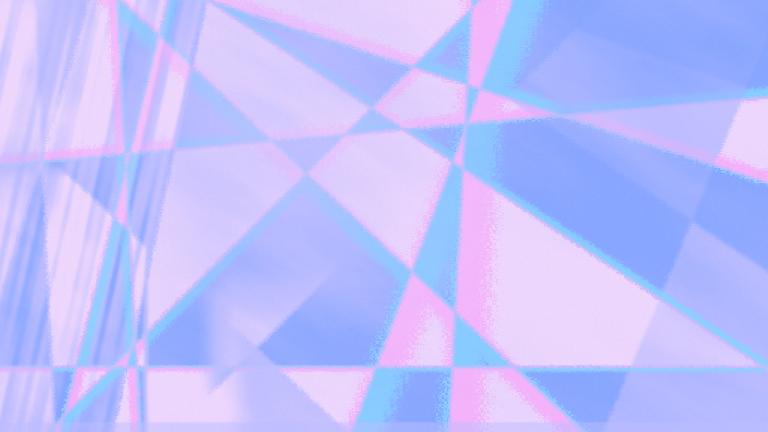
Give the GLSL for this background, as a WebGL 1 fragment shader.

```glsl
precision highp float;
// Pastel facets: crossing creases flip blue and lilac cells, with grainy cyan and pink rims.
uniform vec2 u_resolution;

const float ASPECT = 16.0 / 9.0;
const vec3 BLUE = vec3(0.53, 0.65, 1.0);
const vec3 PERIWINKLE = vec3(0.74, 0.74, 1.0);
const vec3 LILAC = vec3(0.93, 0.84, 0.99);
const vec3 CYAN = vec3(0.53, 0.83, 1.0);
const vec3 PINK = vec3(0.96, 0.67, 0.98);
const float CONTRAST = 0.82;
const float EDGE_SOFTNESS = 0.006;
const float EDGE_JITTER = 0.005;
const float RIM_JITTER = 0.4;
const float GRAIN_CELLS = 288.0;
const float CLOUD_AMOUNT = 0.28;
const float STREAK_AMOUNT = 0.5;
const vec2 HAZE_CENTER = vec2(0.64, 0.68);

float parity = -1.0; // ends at +1 in light cells, -1 in blue cells
float rim = 0.0;     // strength of the coloured rims
float grain = 0.0;   // signed grain at this point

float hash(vec2 p) {
  return fract(sin(dot(p, vec2(127.1, 311.7))) * 43758.5453);
}

float noise(vec2 p) {
  vec2 cell = floor(p);
  vec2 f = fract(p);
  f = f * f * (3.0 - 2.0 * f);
  return mix(mix(hash(cell), hash(cell + vec2(1.0, 0.0)), f.x),
             mix(hash(cell + vec2(0.0, 1.0)), hash(cell + 1.0), f.x), f.y);
}

float fbm(vec2 p) {
  float sum = 0.0;
  float weight = 0.5;
  for (int i = 0; i < 4; i++) {
    sum += weight * noise(p);
    p = p * 2.03 + 7.1;
    weight *= 0.5;
  }
  return sum;
}

// Signed distance to a line through the top and bottom edges; positive to the right
float steep(vec2 p, float top, float bottom) {
  float run = top - bottom;
  return (p.x - bottom - run * p.y) / sqrt(1.0 + run * run);
}

// Signed distance to a line through the left and right edges; positive above
float shallow(vec2 p, float left, float right) {
  float slope = (right - left) / ASPECT;
  return (p.y - left - slope * p.x) / sqrt(1.0 + slope * slope);
}

// 0 on the negative side of a line, 1 on the positive side
float past(float d) {
  return clamp(0.5 + 0.5 * (d + grain * EDGE_JITTER) / EDGE_SOFTNESS, 0.0, 1.0);
}

void fold(float d, float strength) {
  parity *= mix(1.0, 2.0 * past(d) - 1.0, strength);
}

// A fold with a rim; the sign of width picks the side it lies on
void crease(float d, float width) {
  fold(d, 1.0);
  float side = d * sign(width) / abs(width) + grain * RIM_JITTER;
  rim = max(rim, smoothstep(-0.35, -0.05, side) * (1.0 - smoothstep(0.6, 1.15, side)));
}

void main() {
  vec2 p = gl_FragCoord.xy / u_resolution * vec2(ASPECT, 1.0);
  grain = hash(floor(p * GRAIN_CELLS)) - 0.5;

  // Rimmed creases
  crease(steep(p, 1.188, 0.815), 0.078);
  crease(steep(p, 1.093, 1.039), 0.088);
  crease(steep(p, 1.111, 0.111), 0.026);
  crease(steep(p, 0.280, 1.350), -0.042);
  crease(steep(p, 0.271, 0.324), -0.024);
  crease(steep(p, 0.389, 0.139), 0.026);
  crease(shallow(p, 1.318, 0.143), 0.020);
  crease(shallow(p, 0.150, 0.150), -0.012);
  crease(shallow(p, 1.157, 0.576), 0.030);
  crease(shallow(p, 0.618, 0.775), 0.026);

  // Plain folds, some acting only along part of their length
  float risingLine = steep(p, 1.400, 0.400);
  float fallingLine = steep(p, -0.285, 0.806);
  float lowerLeft = (1.0 - smoothstep(0.58, 0.63, p.y)) * (1.0 - smoothstep(0.325, 0.35, p.x));
  fold(steep(p, 0.479, 0.262), 1.0);
  fold(steep(p, 0.081, 0.127), 0.85);
  fold(steep(p, 0.208, -0.093), 0.85);
  fold(risingLine, 0.8 * (1.0 - smoothstep(0.24, 0.42, p.y)) * smoothstep(0.45, 0.55, p.x));
  fold(fallingLine, max(lowerLeft, 0.45 * smoothstep(0.5, 0.6, p.x)));

  // Faded facets on the right
  float aboveDiagonal = past(shallow(p, 1.559, 0.370));
  float rightOfSlant = past(steep(p, 1.815, 1.396));
  float fan = aboveDiagonal * (1.0 - rightOfSlant) * past(risingLine);
  float faded = fan + (1.0 - aboveDiagonal) * rightOfSlant;
  float topWedge = past(shallow(p, 1.387, 0.780)) * past(risingLine);

  // Haze lowers the contrast in the upper middle and on the left
  float haze = exp(-6.0 * dot(p - HAZE_CENTER, p - HAZE_CENTER));
  float slant = p.x - 0.22 * p.y;
  float leftSide = 1.0 - smoothstep(0.255, 0.265, slant);
  float paleCorner = (1.0 - smoothstep(0.1, 0.45, p.x)) * smoothstep(0.55, 0.75, p.y);
  float contrast = CONTRAST * (1.0 - 0.75 * haze) * (1.0 - 0.6 * faded)
                 * (1.0 - 0.25 * leftSide) * (1.0 - 0.35 * paleCorner);

  // Clouds and slanted streaks on the left
  float tone = 0.5 + 0.5 * parity * contrast + 0.08 * haze - 0.12 * fan - 0.08 * topWedge;
  tone += 0.18 * paleCorner + 0.04 * leftSide;
  tone += CLOUD_AMOUNT * (fbm(p * vec2(5.0, 8.0) + p.yx * 3.0) - 0.47);
  tone += STREAK_AMOUNT * leftSide * (noise(vec2(slant * 70.0, p.y * 2.5)) - 0.5);
  tone = clamp(tone, 0.0, 1.0);

  // Facet colours, rims and the veil along the bottom
  vec3 color = mix(BLUE, PERIWINKLE, smoothstep(0.0, 0.5, tone));
  color = mix(color, LILAC, smoothstep(0.45, 0.95, tone));
  vec3 rimColor = mix(CYAN, PINK, 0.5 + 0.5 * parity);
  float rimFade = (1.0 - 0.75 * haze) * (1.0 - 0.6 * fan * smoothstep(1.24, 1.32, p.x));
  color = mix(color, rimColor, 0.85 * rim * rimFade);
  color = mix(color, PERIWINKLE, 0.5 * (1.0 - smoothstep(0.019, 0.026, p.y)));
  gl_FragColor = vec4(color + 0.01 * grain, 1.0);
}
```
